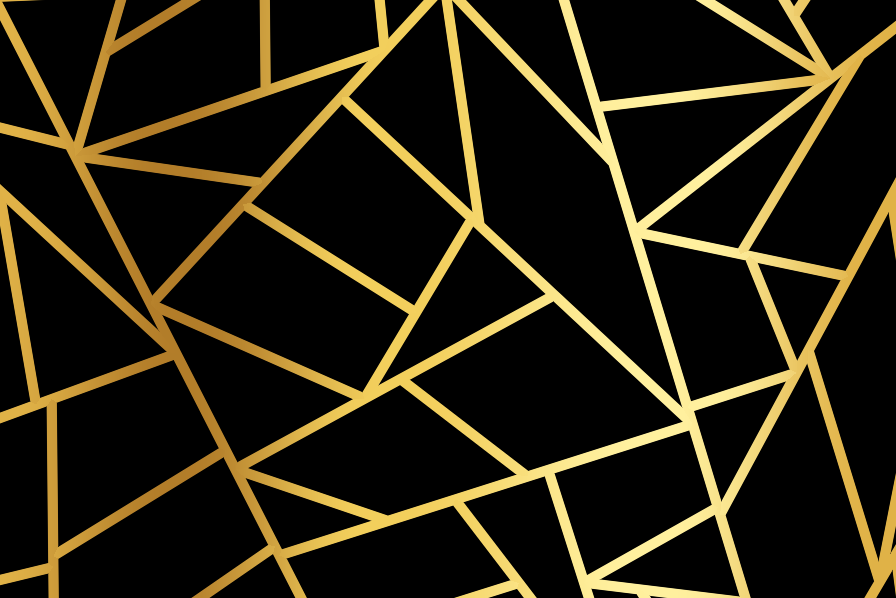
A Shadertoy shader for this background:

```glsl
#define HALF_WIDTH 0.0086
#define MIN_AREA 0.050
#define MAX_AREA 0.110
#define MAX_SPLITS 9
#define CORNER_CHANCE 0.45
#define TINT_JITTER 0.05
#define SEED 3.7
#define GOLD_EDGE vec3(0.88, 0.70, 0.28)
#define GOLD_DARK vec3(0.70, 0.49, 0.16)
#define GOLD_MID vec3(0.95, 0.81, 0.36)
#define GOLD_PALE vec3(1.00, 0.94, 0.62)

float hash(int node, float channel) {
    return fract(sin(float(node) * 12.9898 + channel * 78.233 + SEED) * 43758.547);
}

float cross2(vec2 a, vec2 b) {
    return a.x * b.y - a.y * b.x;
}

// Metallic sheen running across the canvas
vec3 goldSheen(float x) {
    vec3 gold = mix(GOLD_EDGE, GOLD_DARK, smoothstep(0.0, 0.18, x));
    gold = mix(gold, GOLD_MID, smoothstep(0.20, 0.42, x));
    gold = mix(gold, GOLD_PALE, smoothstep(0.45, 0.72, x));
    return mix(gold, GOLD_EDGE, smoothstep(0.76, 0.97, x));
}

// Splits a convex cell again and again, following the part that holds p.
// Returns the distance to the nearest cut and a random value for that cut.
vec2 shardCuts(vec2 p, float aspect) {
    vec2 cell[4] = vec2[4](vec2(-0.25, -0.15), vec2(aspect + 0.12, -0.25),
                           vec2(aspect + 0.25, 1.15), vec2(-0.12, 1.22));
    int corners = 4;
    int node = 1;
    vec2 nearest = vec2(1e3, 0.0);

    for (int level = 0; level < MAX_SPLITS; level++) {
        // Cell area and longest side
        float area = 0.0;
        float longest = 0.0;
        int side = 0;
        for (int i = 0; i < corners; i++) {
            vec2 u = cell[i];
            vec2 v = cell[(i + 1) % corners];
            area += 0.5 * cross2(u, v);
            float len = distance(u, v);
            if (len > longest) {
                longest = len;
                side = i;
            }
        }
        if (area < mix(MIN_AREA, MAX_AREA, hash(node, 1.0))) break;

        // Cut from the longest side to the facing side or its far corner
        int facing = side + corners / 2;
        bool toCorner = node == 1 || hash(node, 2.0) < CORNER_CHANCE;
        float along = toCorner ? 1.0 : mix(0.40, 0.75, hash(node, 3.0));
        vec2 a = mix(cell[side], cell[(side + 1) % corners],
                     mix(0.34, 0.66, hash(node, 4.0)));
        vec2 b = mix(cell[facing % corners], cell[(facing + 1) % corners], along);
        float offset = cross2(normalize(b - a), p - a);
        if (abs(offset) < nearest.x) nearest = vec2(abs(offset), hash(node, 5.0));

        // Keep the part on the same side of the cut as p
        bool left = offset > 0.0;
        int first = left ? facing + (toCorner ? 2 : 1) : side + 1;
        int last = left ? side + corners : facing;
        vec2 part[4] = cell;
        int count = 1;
        part[0] = left ? b : a;
        for (int i = first; i <= last; i++) part[count++] = cell[i % corners];
        part[count++] = left ? a : b;

        cell = part;
        corners = count;
        node = node * 2 + (left ? 1 : 0);
    }
    return nearest;
}

void mainImage(out vec4 fragColor, in vec2 fragCoord) {
    float aspect = iResolution.x / iResolution.y;
    vec2 p = fragCoord / iResolution.y;
    float pixel = 1.0 / iResolution.y;

    vec2 cut = shardCuts(p, aspect);
    float strip = 1.0 - smoothstep(-0.6 * pixel, 0.6 * pixel, cut.x - HALF_WIDTH);
    vec3 gold = goldSheen(p.x / aspect + TINT_JITTER * (cut.y - 0.5));
    fragColor = vec4(gold * strip, 1.0);
}
```
